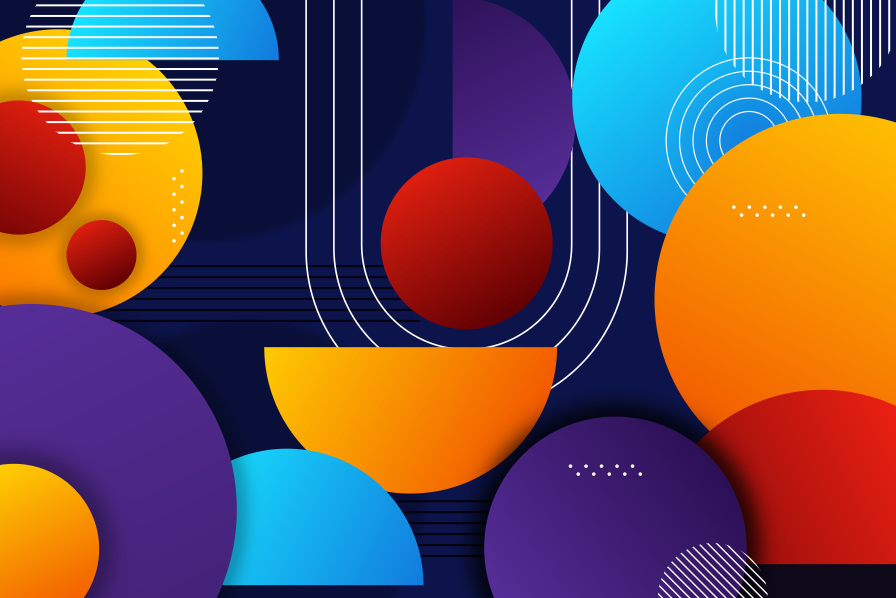
Write a WebGL 2 fragment shader that draws this background.

```glsl
#version 300 es
precision highp float;
// Overlapping gradient discs and half discs on navy, with thin line and dot ornaments.
uniform vec2 u_resolution;
out vec4 outColor;

const vec3 WHITE = vec3(1.0);
const vec3 BLACK = vec3(0.01, 0.01, 0.07);
const vec3 YELLOW = vec3(1.0, 0.82, 0.01);
const vec3 ORANGE = vec3(0.95, 0.35, 0.0);
const vec3 CYAN = vec3(0.09, 0.89, 1.0);
const vec3 BLUE = vec3(0.07, 0.46, 0.86);
const vec3 VIOLET = vec3(0.34, 0.18, 0.60);
const vec3 PLUM = vec3(0.17, 0.06, 0.33);
const vec3 RED = vec3(0.87, 0.12, 0.06);
const vec3 MAROON = vec3(0.38, 0.0, 0.01);

float pixel; // size of one pixel in canvas units

float cover(float d) { return clamp(0.5 - d / pixel, 0.0, 1.0); }

float circle(vec2 p, vec2 center, float radius) { return length(p - center) - radius; }

// Distance to evenly spaced lines, one of which lies at x = 0
float stripes(float x, float period, float width) {
  return abs(fract(x / period - 0.5) - 0.5) * period - 0.5 * width;
}

// Colour blend running across a disc along a direction
vec3 ramp(vec2 p, vec2 center, float radius, vec2 dir, vec3 from, vec3 to) {
  return mix(from, to, clamp(0.5 + 0.5 * dot(p - center, normalize(dir)) / radius, 0.0, 1.0));
}

void paint(inout vec3 col, float d, vec3 ink) { col = mix(col, ink, cover(d)); }

void shade(inout vec3 col, float d, float strength, float spread) {
  float s = max(d, 0.0) / spread;
  col *= 1.0 - strength * exp(-s * s);
}

void disc(inout vec3 col, vec2 p, vec2 center, float radius, vec2 dir, vec3 from, vec3 to) {
  paint(col, circle(p, center, radius), ramp(p, center, radius, dir, from, to));
}

// Half disc kept on the side that the keep vector points to
void halfDisc(inout vec3 col, vec2 p, vec2 center, float radius, vec2 keep, vec2 dir, vec3 from, vec3 to) {
  float d = max(circle(p, center, radius), -dot(p - center, keep));
  paint(col, d, ramp(p, center, radius, dir, from, to));
}

// Two staggered rows of dots
void dots(inout vec3 col, vec2 p, vec2 start, vec2 along) {
  for (int i = 0; i < 10; i++) {
    vec2 offset = along * 0.0665 * float(i) + vec2(along.y, -along.x) * 0.068 * float(i % 2);
    paint(col, circle(p, start + offset, 0.015), WHITE);
  }
}

void main() {
  // The canvas is 7.68 units wide and 5.13 high
  pixel = 7.68 / u_resolution.x;
  vec2 p = gl_FragCoord.xy * pixel;

  // Navy ground with dark discs and black rules
  vec3 col = vec3(0.05, 0.08, 0.30);
  col = mix(col, vec3(0.035, 0.06, 0.22), smoothstep(0.06, -0.06, circle(p, vec2(1.78, 4.93), 1.87)));
  col = mix(col, vec3(0.035, 0.06, 0.22), smoothstep(0.08, -0.08, circle(p, vec2(2.12, 0.87), 1.52)));
  vec2 upper = abs(p - vec2(2.2, 2.61)) - vec2(1.4, 0.27);
  vec2 lower = abs(p - vec2(4.0, 0.6)) - vec2(0.6, 0.26);
  paint(col, max(max(upper.x, upper.y), stripes(p.y - 2.845, 0.094, 0.019)), BLACK);
  paint(col, max(max(lower.x, lower.y), stripes(p.y - 0.83, 0.094, 0.019)), BLACK);

  // Nested U outlines
  for (int i = 0; i < 3; i++) {
    vec2 q = p - vec2(4.0, 3.03 - 0.03 * float(i));
    float d = length(vec2(q.x, min(q.y, 0.0))) - 0.90 - 0.238 * float(i);
    paint(col, abs(d) - 0.007, WHITE);
  }

  // Centre stack
  halfDisc(col, p, vec2(3.88, 4.10), 1.055, vec2(1, 0), vec2(0.5, -1), PLUM, VIOLET);
  disc(col, p, vec2(4.0, 3.04), 0.737, vec2(0.6, -1), RED, MAROON);
  halfDisc(col, p, vec2(3.52, 2.15), 1.255, vec2(0, -1), vec2(1, -0.55), YELLOW, ORANGE);
  halfDisc(col, p, vec2(2.46, 0.11), 1.17, vec2(0, 1), vec2(1, -0.5), CYAN, BLUE);

  // Upper right: cyan disc, rings and upright lines
  vec2 cyanCenter = vec2(6.145, 4.28);
  disc(col, p, cyanCenter, 1.24, vec2(0.8, -1), CYAN, BLUE);
  vec2 ringCenter = vec2(6.42, 3.92);
  float inRings = cover(max(circle(p, ringCenter, 0.71), circle(p, cyanCenter, 1.24)));
  col = mix(col, BLUE, 0.65 * inRings * smoothstep(0.75, 0.0, length(p - ringCenter)));
  for (int i = 0; i < 5; i++) {
    paint(col, abs(circle(p, ringCenter, 0.25 + 0.115 * float(i))) - 0.005, WHITE);
  }
  paint(col, max(circle(p, vec2(6.92, 5.04), 0.79), stripes(p.x - 6.14, 0.078, 0.017)), WHITE);

  // Right: orange disc, red half disc on a dark strip
  disc(col, p, vec2(7.20, 2.56), 1.59, vec2(0.55, 1), ORANGE, vec3(1.0, 0.75, 0.01));
  dots(col, p, vec2(6.29, 3.35), vec2(1, 0));
  paint(col, max(6.0 - p.x, p.y - 0.3), vec3(0.055, 0.035, 0.10));
  halfDisc(col, p, vec2(7.05, 0.29), 1.495, vec2(0, 1), vec2(1, 0.5), vec3(0.45, 0.02, 0.03), vec3(0.98, 0.14, 0.08));

  // Lower violet disc with hatching
  vec2 violetCenter = vec2(5.275, 0.43);
  shade(col, circle(p, violetCenter, 1.12), 0.7, 0.16);
  disc(col, p, violetCenter, 1.125, vec2(1, 0.75), VIOLET, PLUM);
  dots(col, p, vec2(4.89, 1.13), vec2(1, 0));
  float hatch = stripes((p.x + p.y) * 0.7071, 0.055, 0.012);
  paint(col, max(circle(p, vec2(6.11, 0.0), 0.47), hatch), WHITE);

  // Upper left: yellow disc, red discs, cyan half disc and level lines
  disc(col, p, vec2(0.50, 3.64), 1.235, vec2(0.7, 1), vec3(1.0, 0.48, 0.0), YELLOW);
  dots(col, p, vec2(1.56, 3.66), vec2(0, -1));
  shade(col, circle(p, vec2(0.16, 3.69), 0.575), 0.2, 0.12);
  disc(col, p, vec2(0.16, 3.69), 0.575, vec2(-0.5, -1), RED, vec3(0.48, 0.02, 0.02));
  shade(col, circle(p, vec2(0.87, 2.94), 0.30), 0.2, 0.08);
  disc(col, p, vec2(0.87, 2.94), 0.30, vec2(0.5, -1), RED, MAROON);
  halfDisc(col, p, vec2(1.48, 4.61), 0.91, vec2(0, 1), vec2(1, -0.4), CYAN, BLUE);
  paint(col, max(circle(p, vec2(1.03, 4.64), 0.845), stripes(p.y - 5.08, 0.091, 0.017)), WHITE);

  // Lower left: large violet disc holding an orange one
  vec2 largeCenter = vec2(0.27, 0.76);
  shade(col, circle(p, largeCenter, 1.76), 0.25, 0.12);
  disc(col, p, largeCenter, 1.76, vec2(0.5, -1), VIOLET, vec3(0.26, 0.13, 0.46));
  shade(col, circle(p, vec2(0.12, 0.42), 0.73), 0.3, 0.16);
  disc(col, p, vec2(0.12, 0.42), 0.73, vec2(0.5, -1), YELLOW, ORANGE);

  outColor = vec4(col, 1.0);
}
```
